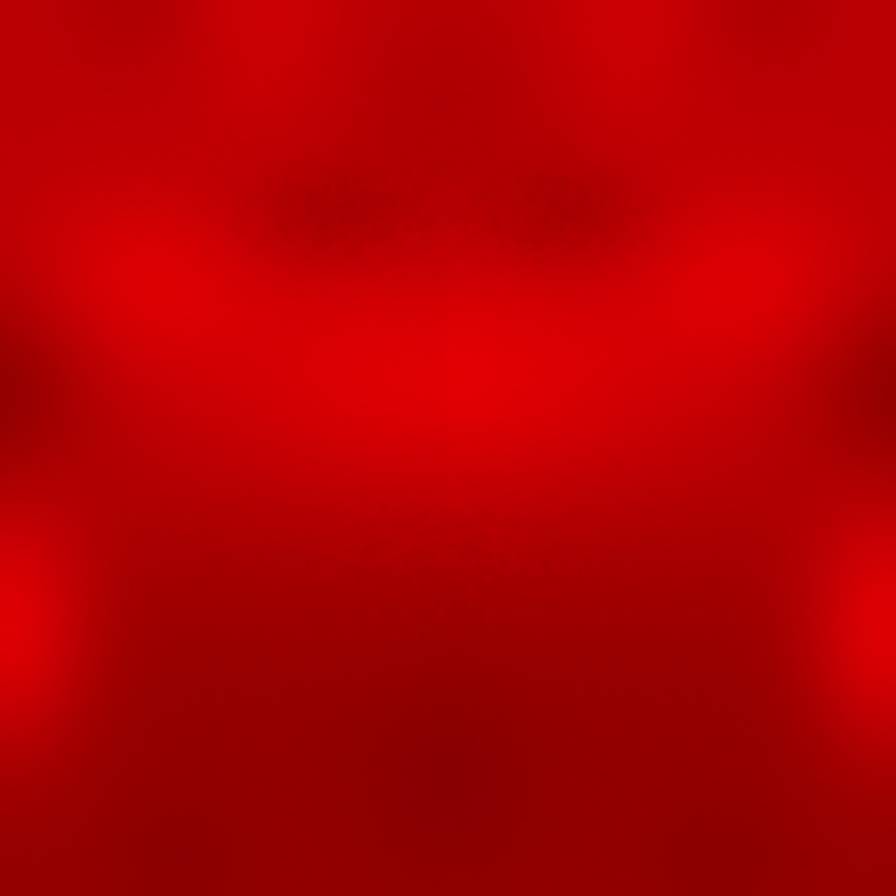
Reproduce this texture procedurally as a Shadertoy shader.

```glsl
float hash(vec2 p)
{
    vec3 q = fract(vec3(p.xyx) * 0.1031);
    q += dot(q, q.yzx + 33.33);
    return fract((q.x + q.y) * q.z);
}

float valueNoise(vec2 p)
{
    vec2 cell = floor(p);
    vec2 f = fract(p);
    f = f * f * (3.0 - 2.0 * f);
    float low = mix(hash(cell), hash(cell + vec2(1, 0)), f.x);
    float high = mix(hash(cell + vec2(0, 1)), hash(cell + vec2(1, 1)), f.x);
    return mix(low, high, f.y);
}

// Soft elliptical spot, one at its center
float spot(vec2 p, vec2 center, vec2 radius)
{
    vec2 d = (p - center) / radius;
    return exp(-dot(d, d));
}

// Glows and shadows on one half; p.x is the distance from the mirror axis
float folds(vec2 p)
{
    float light = mix(0.575, 0.73, smoothstep(0.15, 0.65, p.y));

    // Glows
    light += 0.16 * spot(p, vec2(0.00, 0.57), vec2(0.28, 0.14));
    light += 0.12 * spot(p, vec2(0.34, 0.69), vec2(0.13, 0.10));
    light += 0.26 * spot(p, vec2(0.49, 0.29), vec2(0.09, 0.14));
    light += 0.07 * spot(p, vec2(0.20, 1.00), vec2(0.09, 0.15));

    // Shadows
    light -= 0.17 * spot(p, vec2(0.52, 0.57), vec2(0.12, 0.11));
    light -= 0.09 * spot(p, vec2(0.14, 0.76), vec2(0.10, 0.06));
    light -= 0.05 * spot(p, vec2(0.00, 0.87), vec2(0.12, 0.14));
    light -= 0.05 * spot(p, vec2(0.35, 1.00), vec2(0.08, 0.08));
    light -= 0.04 * spot(p, vec2(0.00, 0.13), vec2(0.10, 0.12));
    light -= 0.03 * spot(p, vec2(0.30, 0.04), vec2(0.08, 0.07));
    return light;
}

// Fine mottling, strongest where the light falls off
float grain(vec2 uv, vec2 p)
{
    float mottle = 0.6 * valueNoise(uv * 110.0) + 0.4 * valueNoise(uv * 210.0 + 17.0) - 0.5;
    float strength = 0.012;
    strength += 0.045 * spot(p, vec2(0.00, 0.37), vec2(0.18, 0.08));
    strength += 0.045 * spot(p, vec2(0.10, 0.76), vec2(0.15, 0.07));
    return mottle * strength;
}

// Faint step in brightness along the mirror axis
float seam(vec2 uv, vec2 p)
{
    float side = smoothstep(0.49, 0.505, uv.x);
    return 0.018 * (side - 0.5) * spot(p, vec2(0.0, 0.60), vec2(0.07, 0.13));
}

void mainImage(out vec4 fragColor, in vec2 fragCoord)
{
    vec2 uv = fragCoord / iResolution.xy;
    vec2 mirrored = vec2(abs(uv.x - 0.5), uv.y);

    float red = folds(mirrored) + grain(uv, mirrored) + seam(uv, mirrored);
    float blue = 0.01 * smoothstep(0.62, 0.72, red);
    fragColor = vec4(clamp(red, 0.0, 1.0), 0.0, blue, 1.0);
}
```
